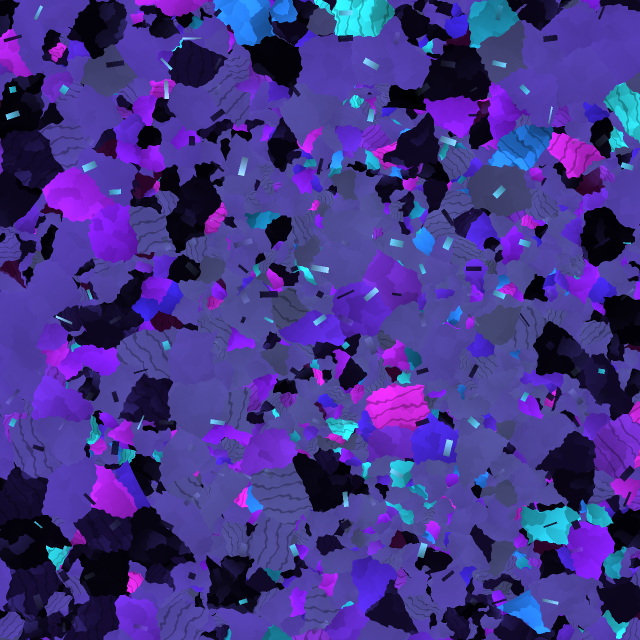
A WebGL 2 fragment shader for this texture:

```glsl
#version 300 es
precision highp float;
// Crushed crystal mosaic: ragged cellular grains in slate violet, black, purple and cyan.
// Cells split at random into finer ones; each is shaded by a gradient, small facets and
// ridges, then thin slivers are strewn on top. Darkness gathers towards the rim.

uniform vec2 u_resolution;
out vec4 fragColor;

vec2 hash2(vec2 p) {
    vec3 q = fract(p.xyx * vec3(0.1031, 0.1030, 0.0973));
    q += dot(q, q.yzx + 33.33);
    return fract((q.xx + q.yz) * q.zy);
}

// Nearest cell: xy = two random values of the cell, zw = offset to its seed
vec4 grain(vec2 p, float salt) {
    vec2 base = floor(p);
    vec4 nearest = vec4(0.0);
    float best = 9.0;
    for (int y = -1; y <= 1; y++) {
        for (int x = -1; x <= 1; x++) {
            vec2 cell = base + vec2(x, y);
            vec2 offset = cell + 0.05 + 0.9 * hash2(cell + salt) - p;
            float d = dot(offset, offset);
            if (d < best) {
                best = d;
                nearest = vec4(hash2(cell + salt + 57.0), offset);
            }
        }
    }
    return nearest;
}

// Fine sine layers that make the grain borders ragged
vec2 ragged(vec2 p) {
    return p + 0.0035 * sin(p.yx * 95.0 + 3.0 * sin(p * 41.0))
             + 0.0012 * sin(p.yx * 390.0 + 2.0 * sin(p * 270.0));
}

float rimAmount(vec2 p) {
    return smoothstep(0.15, 0.68, length(p - vec2(0.6, 0.44)));
}

// Chooses the grain colour from its random values and place
vec3 grainColor(vec2 home, vec2 pick, vec2 tint, float slope, float facet) {
    float rim = rimAmount(home);
    float clump = sin(home.x * 17.0 + 2.0 * sin(home.y * 9.0)) * sin(home.y * 15.0 + 1.0);
    float darkShare = clamp(0.09 + 0.34 * rim + 0.16 * clump, 0.03, 0.7);

    if (pick.x < darkShare) {
        vec3 dark = mix(vec3(0.01, 0.005, 0.03), vec3(0.09, 0.05, 0.22), tint.x * tint.x);
        dark = mix(dark, vec3(0.17, 0.02, 0.16), step(0.92, tint.y));
        return dark + vec3(0.14, 0.12, 0.32) * pow(facet, 5.0) * (0.5 + slope);
    }
    float light = 1.0 + 0.3 * slope + 0.22 * (facet - 0.5);
    if (pick.y < 0.68) {
        float grey = clamp(0.85 - 0.75 * rim + 0.7 * (tint.x - 0.5), 0.0, 1.0);
        vec3 slate = mix(vec3(0.32, 0.23, 0.68), vec3(0.31, 0.31, 0.59), grey);
        slate = mix(slate, vec3(0.24, 0.26, 0.39), 0.8 * step(0.95, tint.y));
        return slate * (1.0 + 0.3 * (light - 1.0));
    }
    if (pick.y < 0.81) {
        return mix(vec3(0.20, 0.13, 0.80), vec3(0.46, 0.18, 0.74), tint.x) * light;
    }
    if (pick.y < 0.925) {
        vec3 violet = mix(vec3(0.50, 0.12, 0.96), vec3(0.88, 0.17, 0.91), tint.x * tint.x);
        return violet * (light - 0.12 * tint.y);
    }
    vec3 cyan = mix(vec3(0.08, 0.42, 0.60), vec3(0.18, 0.85, 0.90), tint.x);
    cyan = mix(cyan, vec3(0.15, 0.45, 0.92), 0.9 * step(0.78, tint.y));
    return cyan * (light + 0.25 * (facet - 0.5));
}

// Thin rotated chips, bright or dark, laid over the grains
vec3 addSliver(vec3 color, vec2 p) {
    vec2 cell = floor(p * 25.0);
    vec2 pick = hash2(cell + 71.0);
    vec2 size = hash2(cell + 113.0);
    float angle = 6.283 * hash2(cell + 151.0).x;
    vec2 axis = vec2(cos(angle), sin(angle));
    vec2 d = fract(p * 25.0) - 0.5;
    vec2 local = vec2(dot(d, axis), dot(d, vec2(-axis.y, axis.x)));
    vec2 edge = abs(local) - vec2(0.12 + 0.25 * size.x, 0.03 + 0.11 * size.y);
    float inside = step(max(edge.x, edge.y), 0.0) * step(pick.x, 0.24);

    vec3 chip = mix(vec3(0.15, 0.72, 0.82), vec3(0.52, 0.72, 0.90), size.x);
    if (pick.y > 0.35) chip = vec3(0.07, 0.05, 0.17);
    if (pick.y > 0.65) chip = color * 0.75 + vec3(0.08, 0.10, 0.13);
    return mix(color, chip * (1.0 + local.x), inside * 0.9);
}

vec3 crystal(vec2 uv) {
    vec2 p = ragged(uv);

    // Split coarse cells into finer ones, more often near the middle
    float scale = 15.0;
    float split = mix(0.68, 0.36, rimAmount(uv));
    vec4 cell = grain(p * scale, 0.0);
    for (int i = 1; i <= 2; i++) {
        if (cell.x > split) break;
        scale *= 1.9;
        split *= 0.55;
        cell = grain(p * scale, float(i) * 19.0);
    }

    vec2 pick = hash2(cell.xy * 917.0);
    vec2 tint = hash2(cell.xy * 611.0 + 5.0);
    float angle = 6.283 * cell.y;
    float along = dot(cell.zw, vec2(cos(angle), sin(angle)));
    float facet = grain(p * 42.0 + 0.4 * cell.xy, 83.0).x;
    vec3 color = grainColor(p + cell.zw / scale, pick, tint, along, facet);

    // Parallel ridges on a few grains
    float ridge = smoothstep(0.8, 0.95, sin(along * 22.0)) * step(0.82, tint.x);
    color *= 1.0 - 0.28 * ridge;
    return addSliver(color, uv);
}

void main() {
    // Average a 2 by 2 grid of samples to smooth the edges
    vec3 sum = vec3(0.0);
    for (int i = 0; i < 4; i++) {
        vec2 shift = vec2(i % 2, i / 2) * 0.5 - 0.25;
        sum += crystal((gl_FragCoord.xy + shift) / min(u_resolution.x, u_resolution.y));
    }
    fragColor = vec4(clamp(sum * 0.25, 0.0, 1.0), 1.0);
}
```
